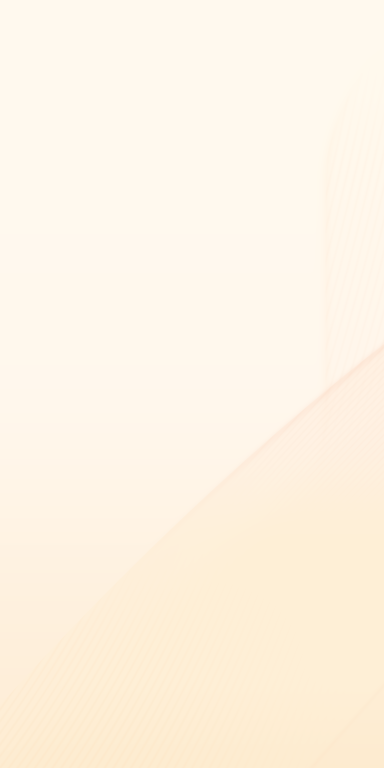
Give the GLSL for this background, as a WebGL 1 fragment shader.

```glsl
precision highp float;

uniform vec2 u_resolution;

// Soft repeated line: 1 on each whole number of t, 0 between
float hairline(float t) {
  return pow(0.5 + 0.5 * cos(6.28318 * t), 3.0);
}

// Narrow soft ridge around distance zero
float ridge(float d, float width) {
  return exp(-d * d / (width * width));
}

void main() {
  vec2 uv = gl_FragCoord.xy / u_resolution;
  float pixel = 1.0 / u_resolution.y;

  // Cream backdrop, warmer towards the bottom
  vec3 color = mix(vec3(1.0, 0.971, 0.931), vec3(1.0, 0.977, 0.932), smoothstep(0.5, 0.85, uv.y));
  color = mix(vec3(0.996, 0.931, 0.845), color, smoothstep(0.02, 0.56, uv.y));

  // Upright veil on the right, bounded by a bowed edge
  float veilEdge = 0.848 - 0.5 * pow(max(0.5 - uv.y, 0.0), 1.6)
                 + 4.5 * pow(max(uv.y - 0.76, 0.0), 2.0);
  float veilDistance = uv.x - veilEdge;
  float veil = smoothstep(-0.004, 0.004, veilDistance);
  float veilFade = smoothstep(0.26, 0.45, uv.y) * (1.0 - smoothstep(0.78, 0.95, uv.y));
  float veilLines = hairline((uv.x - 0.85 * uv.y + 0.25 * uv.y * uv.y) * 48.0);
  color -= vec3(0.0, 0.005, 0.008) * veil * veilFade;
  color -= vec3(0.002, 0.010, 0.014) * veil * veilFade * veilLines;
  color -= vec3(0.0, 0.010, 0.018) * ridge(veilDistance, 0.012) * veilFade;

  // Diagonal sheet rising from lower left to the right edge
  float sheetEdge = 0.082 + 0.55 * uv.x - 0.08 * uv.x * uv.x;
  float depth = sheetEdge - uv.y;
  float sheet = smoothstep(-pixel, pixel, depth);
  vec3 peach = vec3(0.998, 0.941, 0.882);
  vec3 honey = vec3(0.996, 0.937, 0.840);
  vec3 sheetColor = mix(peach, honey, smoothstep(0.44, 0.29, uv.y));
  sheetColor = mix(vec3(0.993, 0.924, 0.815), sheetColor, smoothstep(-0.02, 0.13, uv.y));
  float cover = mix(0.55, 1.0, smoothstep(0.0, 0.14, depth));
  color = mix(color, sheetColor, sheet * cover);

  // Fine folds near the upper right of the sheet
  float upperFade = smoothstep(0.31, 0.43, uv.y) * smoothstep(0.45, 0.8, uv.x);
  float upperLines = hairline((depth + 0.12 * uv.x) * 105.0);
  color -= vec3(0.002, 0.011, 0.014) * sheet * upperFade * upperLines;

  // Steeper folds fanning across the lower left
  float lowerFade = (1.0 - smoothstep(0.12, 0.30, uv.y)) * (1.0 - smoothstep(0.3, 0.95, uv.x));
  float lowerLines = hairline((uv.x - 1.5 * uv.y + 0.8 * uv.x * uv.y) * 44.0);
  color -= vec3(0.002, 0.012, 0.020) * sheet * lowerFade * lowerLines;

  // Rosy rim along the diagonal, strongest at the right
  float rim = ridge(depth - 0.003, 0.006) * smoothstep(0.2, 1.0, uv.x);
  color -= vec3(0.005, 0.034, 0.042) * rim;
  color -= vec3(0.0, 0.008, 0.012) * ridge(depth - 0.02, 0.03) * sheet * uv.x;

  // Low fold in the bottom right corner
  float cornerDepth = 0.57 * (uv.x - 0.81) - uv.y;
  float corner = smoothstep(-0.002, 0.002, cornerDepth);
  color -= vec3(0.001, 0.004, 0.003) * corner;
  color -= vec3(0.002, 0.010, 0.012) * ridge(cornerDepth, 0.004);

  gl_FragColor = vec4(color, 1.0);
}
```
